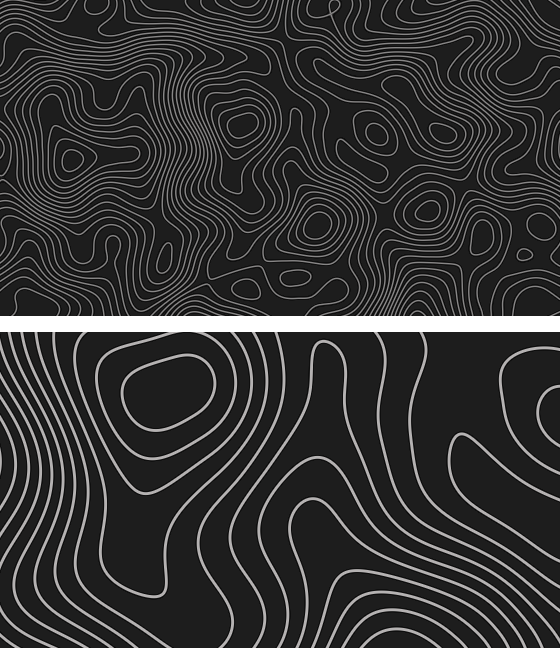
Top: the whole. Bottom: its middle third, enlarged.
Give the GLSL for this pattern, as a WebGL 2 fragment shader.

```glsl
#version 300 es
precision highp float;

#define GROUND vec3(0.112, 0.112, 0.112)
#define RIM vec3(0.056, 0.056, 0.056)
#define INK vec3(0.710, 0.700, 0.700)
#define LINE_WIDTH 0.0023
#define LEVELS 19.0
#define BROAD_SCALE 1.6
#define HILL_SCALE 4.5
#define HILL_HEIGHT 0.5
#define SEED 23u

uniform vec2 u_resolution;
out vec4 fragColor;

// Integer hash giving a unit direction for each lattice point
vec2 latticeDirection(ivec2 cell) {
    uvec2 v = uvec2(cell) + SEED;
    v = v * 1664525u + 1013904223u;
    v.x += v.y * 1664525u;
    v.y += v.x * 1664525u;
    v ^= v >> 16u;
    v.x += v.y * 1664525u;
    v.y += v.x * 1664525u;
    v ^= v >> 16u;
    vec2 unit = vec2(v & 65535u) / 65535.0;
    return normalize(unit - 0.50001);
}

// Gradient noise: x is the value, yz its slope
vec3 slopedNoise(vec2 p) {
    ivec2 cell = ivec2(floor(p));
    vec2 f = fract(p);
    vec2 u = f * f * f * (f * (f * 6.0 - 15.0) + 10.0);
    vec2 du = 30.0 * f * f * (f * (f - 2.0) + 1.0);

    vec2 ga = latticeDirection(cell);
    vec2 gb = latticeDirection(cell + ivec2(1, 0));
    vec2 gc = latticeDirection(cell + ivec2(0, 1));
    vec2 gd = latticeDirection(cell + ivec2(1, 1));
    float a = dot(ga, f);
    float b = dot(gb, f - vec2(1.0, 0.0));
    float c = dot(gc, f - vec2(0.0, 1.0));
    float d = dot(gd, f - vec2(1.0, 1.0));

    float twist = a - b - c + d;
    float value = a + u.x * (b - a) + u.y * (c - a) + u.x * u.y * twist;
    vec2 slope = ga + u.x * (gb - ga) + u.y * (gc - ga)
               + u.x * u.y * (ga - gb - gc + gd)
               + du * (u.yx * twist + vec2(b, c) - a);
    return vec3(value, slope);
}

// One layer of relief on its own turned lattice
vec3 reliefLayer(vec2 p, mat2 turn, float scale, float height) {
    vec3 n = slopedNoise(turn * p * scale + scale * 7.3);
    return height * vec3(n.x, n.yz * turn * scale);
}

// Broad slopes carrying smaller hills and hollows
vec3 terrain(vec2 p) {
    mat2 broadTurn = mat2(0.8, 0.6, -0.6, 0.8);
    mat2 hillTurn = mat2(0.96, -0.28, 0.28, 0.96);
    return reliefLayer(p, broadTurn, BROAD_SCALE, 1.0)
         + reliefLayer(p, hillTurn, HILL_SCALE, HILL_HEIGHT);
}

// Distance to the nearest level line, in canvas heights
float contourDistance(vec2 p) {
    vec3 land = terrain(p) * LEVELS;
    float offset = abs(fract(land.x) - 0.5);
    return offset / max(length(land.yz), 0.001);
}

void main() {
    vec2 p = gl_FragCoord.xy / u_resolution.y;
    float pixel = 1.0 / u_resolution.y;
    float dist = contourDistance(p);

    // Thin lines fade instead of dropping out below one pixel
    float reach = 0.5 * LINE_WIDTH + 0.85 * pixel;
    float strength = min(1.0, LINE_WIDTH / pixel);
    float line = strength * clamp((reach - dist) / pixel, 0.0, 1.0);

    // Narrow dark rim beside each line
    float rim = 1.0 - smoothstep(reach + 0.7 * pixel, reach + pixel, dist);

    vec3 color = mix(GROUND, RIM, rim);
    fragColor = vec4(mix(color, INK, line), 1.0);
}
```
